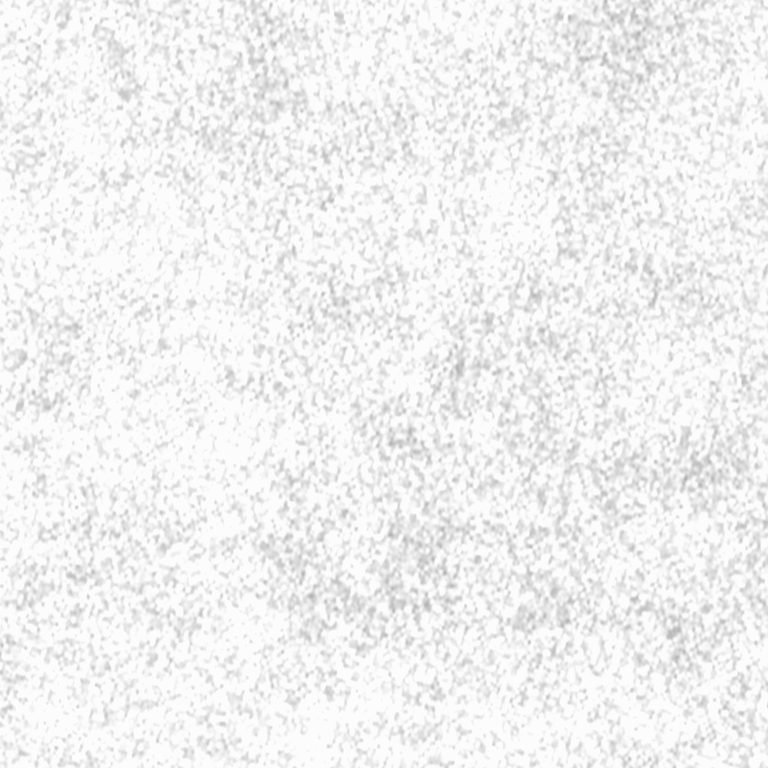
Write a WebGL 2 fragment shader that draws this texture.

```glsl
#version 300 es
precision highp float;
// Pale paper covered with soft, slightly upright grey grains in uneven drifts.

uniform vec2 u_resolution;
out vec4 fragColor;

const float PAPER_WHITE = 0.99;
const float GRAIN_DEPTH = 0.065;
const vec2 GRAIN_CELLS = vec2(205.0, 150.0);
const float NOISE_DEVIATION = 0.214;

float hash(vec2 cell) {
    return fract(sin(dot(cell, vec2(127.1, 311.7))) * 43758.5453);
}

// Smooth value noise in 0..1.
float valueNoise(vec2 p) {
    vec2 cell = floor(p);
    vec2 f = fract(p);
    vec2 blend = f * f * (3.0 - 2.0 * f);
    float low = mix(hash(cell), hash(cell + vec2(1.0, 0.0)), blend.x);
    float high = mix(hash(cell + vec2(0.0, 1.0)), hash(cell + vec2(1.0)), blend.x);
    return mix(low, high, blend.y);
}

// Noise with zero mean and unit deviation.
float unitNoise(vec2 p) {
    return (valueNoise(p) - 0.5) / NOISE_DEVIATION;
}

vec2 rotate(vec2 p, float angle) {
    float c = cos(angle);
    float s = sin(angle);
    return vec2(c * p.x - s * p.y, s * p.x + c * p.y);
}

// Two tilted layers of fine upright specks.
float grain(vec2 uv, vec2 cells) {
    float leaning = unitNoise(rotate(uv, 0.3) * cells + 17.0);
    float crossing = unitNoise(rotate(uv, -0.2) * cells * 1.15 + 53.0);
    return (0.6 * leaning + 0.4 * crossing) / length(vec2(0.6, 0.4));
}

// Broad drifts and small clusters that thicken or thin the specks.
float density(vec2 uv) {
    float sum = 0.0;
    float power = 0.0;
    float cells = 4.0;
    float weight = 0.4;
    for (int octave = 0; octave < 3; octave++) {
        sum += weight * unitNoise(rotate(uv, 0.5 + float(octave)) * cells + 31.0);
        power += weight * weight;
        cells *= 3.1;
        weight *= 0.9;
    }
    return sum / sqrt(power);
}

void main() {
    vec2 uv = gl_FragCoord.xy / u_resolution.y;
    float coverage = 0.9 * grain(uv, GRAIN_CELLS) + 0.42 * density(uv);

    // Only the stronger part of the noise darkens the paper.
    float ink = pow(max(coverage + 0.4, 0.0), 1.1);
    fragColor = vec4(vec3(PAPER_WHITE - GRAIN_DEPTH * ink), 1.0);
}
```
